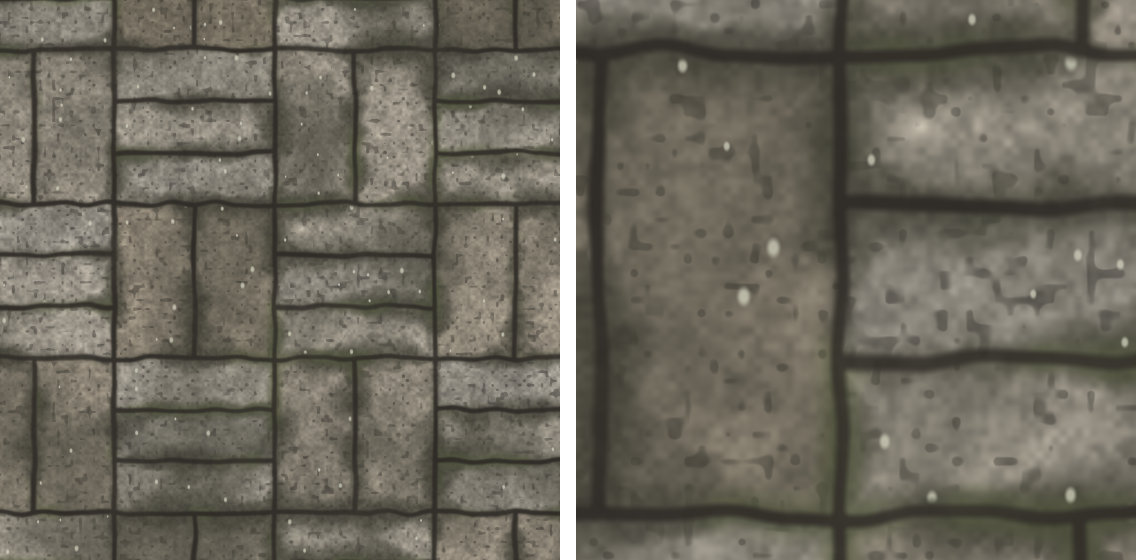
Left, the full canvas; right, a detail of the centre.
Give the GLSL for this texture, as a WebGL 1 fragment shader.

```glsl
precision highp float;
// Weathered basket-weave paving: three flat slabs alternate with two upright ones, with grimy joints.
uniform vec2 u_resolution;

const vec2 CELL_SIZE = vec2(0.2865, 0.2757);
const vec2 GRID_ORIGIN = vec2(0.204, 0.0846);
const vec3 COOL_STONE = vec3(0.655, 0.640, 0.605);
const vec3 WARM_STONE = vec3(0.595, 0.550, 0.480);
const vec3 GRIME = vec3(0.265, 0.260, 0.220);
const vec3 JOINT = vec3(0.180, 0.165, 0.150);
const vec3 MOSS = vec3(0.340, 0.370, 0.240);

float hash(vec2 p) {
  vec3 q = fract(p.xyx * vec3(0.1031, 0.1030, 0.0973));
  q += dot(q, q.yzx + 33.33);
  return fract((q.x + q.y) * q.z);
}

float noise(vec2 p) {
  vec2 i = floor(p);
  vec2 f = fract(p);
  f = f * f * (3.0 - 2.0 * f);
  float low = mix(hash(i), hash(i + vec2(1.0, 0.0)), f.x);
  float high = mix(hash(i + vec2(0.0, 1.0)), hash(i + 1.0), f.x);
  return mix(low, high, f.y);
}

float fbm(vec2 p) {
  float sum = 0.0;
  float weight = 0.5;
  for (int i = 0; i < 4; i++) {
    sum += weight * noise(p);
    p = p * 2.03 + 17.3;
    weight *= 0.5;
  }
  return sum / 0.9375;
}

// Distance inside a rounded slab, positive towards its centre
float slabInset(vec2 local, vec2 size, float radius) {
  vec2 q = abs(local - 0.5) * size - 0.5 * size + radius;
  return radius - length(max(q, 0.0)) - min(max(q.x, q.y), 0.0);
}

// Sparse bright chips, one candidate per square of a scatter grid
float chips(vec2 p, float density) {
  vec2 id = floor(p);
  vec2 centre = 0.25 + 0.5 * vec2(hash(id + 3.7), hash(id + 9.1));
  vec2 offset = (fract(p) - centre) * vec2(1.3, 0.9);
  float radius = 0.07 + 0.10 * hash(id + 21.0);
  float present = step(1.0 - density, hash(id + 40.0));
  return present * (1.0 - smoothstep(radius * 0.4, radius * 1.4, length(offset)));
}

void main() {
  vec2 uv = gl_FragCoord.xy / u_resolution;

  // Worn edges wander, most of all along the flat joints
  vec2 wander = vec2(noise(uv * 22.0 + 5.0), noise(uv * vec2(26.0, 14.0) + 60.0)) - 0.5;
  vec2 grid = (uv + wander * vec2(0.005, 0.009) - GRID_ORIGIN) / CELL_SIZE;
  vec2 cell = floor(grid);
  float upright = mod(cell.x + cell.y, 2.0);

  // Split each cell into slabs
  vec2 split = mix(vec2(1.0, 3.0), vec2(2.0, 1.0), upright);
  vec2 part = fract(grid) * split;
  vec2 slabId = (cell + 8.0) * 4.0 + floor(part);
  vec2 local = fract(part);
  vec2 size = CELL_SIZE / split;
  float inset = slabInset(local, size, 0.007);
  float slabTone = hash(slabId);
  float cellTone = hash(cell + 31.0);

  // Stone body with coarse mottling and fine grain
  float warmth = mix(0.15 + 0.25 * slabTone, 0.45 + 0.55 * cellTone, upright);
  vec3 color = mix(COOL_STONE, WARM_STONE, warmth);
  color *= 0.89 + 0.12 * slabTone;
  color *= 0.80 + 0.36 * fbm(uv * 25.0 + slabId);
  float grain = noise(uv * 115.0) * 0.55 + noise(uv * 215.0 + 30.0) * 0.45;
  color *= 1.0 + 0.42 * (grain - 0.5);
  float pits = smoothstep(0.72, 0.9, noise(uv * 125.0 + 80.0));
  color *= 1.0 - 0.28 * pits;

  // Broad grime, lightest towards the upper left
  float cleanCorner = 1.0 - smoothstep(0.1, 0.75, distance(uv, vec2(0.0, 0.8)));
  float region = fbm(uv * 5.5 + 12.0);
  float film = smoothstep(0.32, 0.80, region + 0.12 * upright * cellTone);
  color = mix(color, GRIME, film * (0.62 - 0.42 * cleanCorner));

  // Soft stains spread inward from joints in uneven patches
  float patches = smoothstep(0.34, 0.72, fbm(uv * vec2(9.0, 13.0) + 45.0));
  float reach = 0.011 + (0.044 - 0.018 * cleanCorner) * patches;
  float stain = 1.0 - smoothstep(0.0, reach, inset);
  color = mix(color, GRIME * (0.85 + 0.3 * grain), stain * (0.65 + 0.25 * patches));
  float mossiness = smoothstep(0.48, 0.75, fbm(uv * 11.0 + 90.0));
  color = mix(color, MOSS, mossiness * (1.0 - smoothstep(0.003, 0.022, inset)) * 0.45);

  // Narrow dark joints, fading where silt fills them
  float jointWidth = 0.0030 + 0.0022 * noise(uv * 18.0 + 70.0);
  float joint = 1.0 - smoothstep(jointWidth * 0.3, jointWidth + 0.0028, inset);
  color = mix(color, JOINT, joint * (0.68 + 0.28 * noise(uv * 9.0 + 25.0)));

  // Pale mineral chips
  float chip = chips(uv * 34.0, 0.10) * smoothstep(0.003, 0.010, inset);
  color = mix(color, vec3(0.82, 0.82, 0.74), chip * 0.75);

  gl_FragColor = vec4(clamp(color, 0.0, 1.0), 1.0);
}
```
